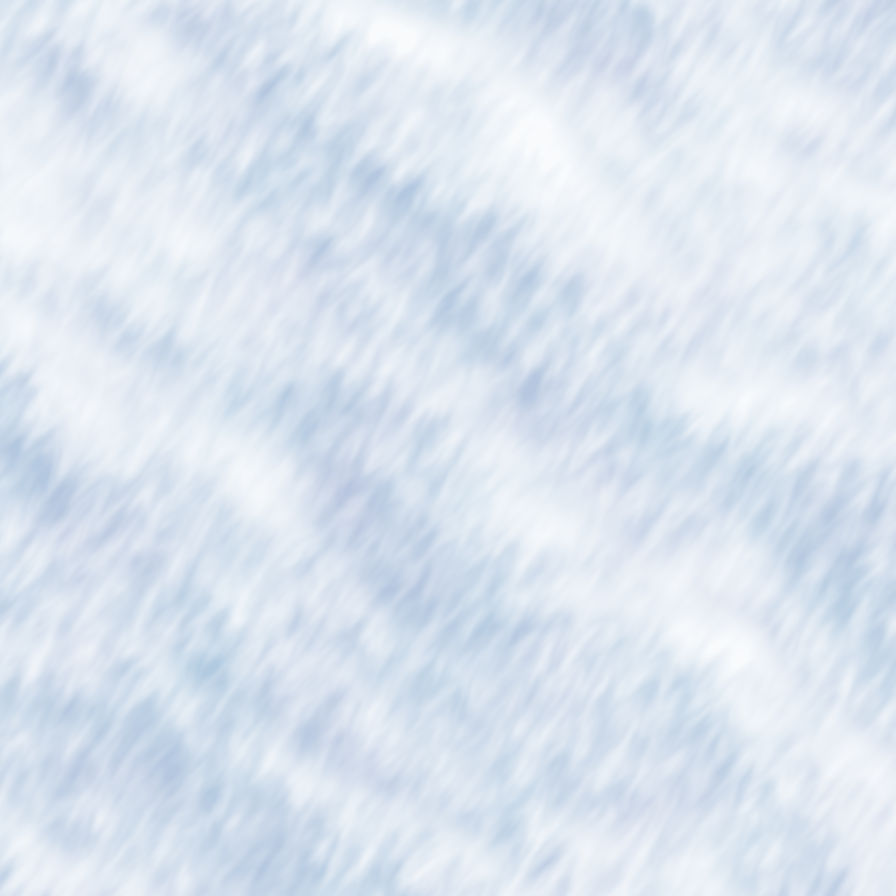
Reproduce this texture procedurally as a WebGL 1 fragment shader.

```glsl
precision highp float;
// Pale icy texture: soft light and blue-grey bands descend to the right,
// crossed by short, steep brush streaks. Layers of stretched gradient noise
// are summed into one tone, which blends between a shade and a light colour.

uniform vec2 u_resolution;

#define BAND_ANGLE -0.66
#define STREAK_ANGLE 0.97
#define BAND_FREQ vec2(1.6, 6.0)
#define STREAK_FREQ vec2(15.5, 47.0)
#define BAND_AMOUNT 0.76
#define PATCH_AMOUNT 0.46
#define STREAK_AMOUNT 0.47
#define MEAN_TONE 0.555
#define SHADE_COLOR vec3(0.740, 0.808, 0.890)
#define LIGHT_COLOR vec3(0.955, 0.968, 0.981)
#define TINT_SHIFT vec3(-0.018, 0.010, 0.002)

float hash(vec2 p) {
  vec3 q = fract(vec3(p.xyx) * 0.1031);
  q += dot(q, q.yzx + 33.33);
  return fract((q.x + q.y) * q.z);
}

// Contribution of one lattice corner with a random unit gradient.
float corner(vec2 cell, vec2 offset) {
  float angle = 6.2832 * hash(cell + 200.0);
  return dot(vec2(cos(angle), sin(angle)), offset);
}

// Gradient noise, centred on zero.
float noise(vec2 p) {
  vec2 i = floor(p);
  vec2 f = p - i;
  vec2 w = f * f * f * (f * (f * 6.0 - 15.0) + 10.0);
  vec2 e = vec2(1.0, 0.0);
  float low = mix(corner(i, f), corner(i + e, f - e), w.x);
  float high = mix(corner(i + e.yx, f - e.yx), corner(i + e.xx, f - e.xx), w.x);
  return mix(low, high, w.y);
}

// Coordinates along and across a direction.
vec2 alignTo(vec2 p, float angle) {
  vec2 d = vec2(cos(angle), sin(angle));
  return vec2(dot(p, d), dot(p, vec2(-d.y, d.x)));
}

// Broad bands with smaller patches and clumps inside them.
float bandTone(vec2 p) {
  vec2 b = alignTo(p, BAND_ANGLE);
  b.y += 0.06 * noise(b * 3.0 + 17.0);
  float tone = BAND_AMOUNT * noise(b * BAND_FREQ + 5.3);
  tone += PATCH_AMOUNT * noise(b * vec2(4.6, 11.5) + 41.7);
  tone += 0.65 * PATCH_AMOUNT * noise(b * vec2(11.0, 21.0) + 73.1);
  return tone;
}

// Short strokes in three sizes, staggered and slightly bent.
float streakTone(vec2 p) {
  vec2 s = alignTo(p, STREAK_ANGLE);
  s.x += 0.04 * noise(s * vec2(4.0, 30.0) + 11.9);
  s.y += 0.010 * noise(s * 7.0 + 29.4);
  float tone = noise(s * STREAK_FREQ + 61.2);
  tone += 0.60 * noise(s * STREAK_FREQ * 1.7 + 97.6);
  tone += 0.28 * noise(s * STREAK_FREQ * vec2(3.4, 2.6) + 33.8);
  return STREAK_AMOUNT * tone;
}

void main() {
  vec2 p = gl_FragCoord.xy / u_resolution.y;

  // Let the strokes ruffle the band edges.
  vec2 strokeDir = vec2(cos(STREAK_ANGLE), sin(STREAK_ANGLE));
  float streaks = streakTone(p);
  float bands = bandTone(p + 0.02 * streaks * strokeDir);

  // Strokes show most in the shade and fade in the light.
  float strength = 1.08 - 0.70 * smoothstep(-0.10, 0.35, bands);
  float tone = MEAN_TONE + bands + streaks * strength;
  tone = clamp(tone, -0.15, 1.08);

  // Shaded areas drift between violet-blue and cyan-blue.
  vec3 color = mix(SHADE_COLOR, LIGHT_COLOR, tone);
  float tint = noise(p * 7.0 + 53.8) + 0.5 * noise(p * 15.0 + 8.6);
  color += TINT_SHIFT * tint * (1.1 - tone);

  gl_FragColor = vec4(color, 1.0);
}
```
